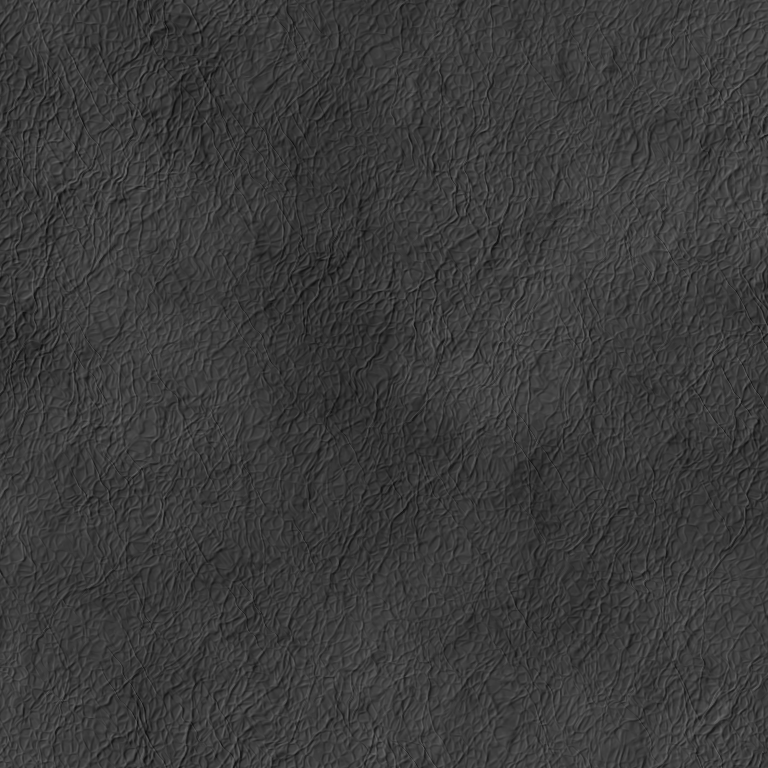
This texture is drawn by a Shadertoy shader. Its source:

```glsl
// Dark grey leather: a height field of small pebbled grains (Voronoi cells)
// cut by long slanting creases (level lines of stretched noise), lit from the
// upper left by its slope and tinted with broad, soft mottling.

float hash(vec2 p) {
    return fract(sin(dot(p, vec2(127.1, 311.7))) * 43758.5453);
}

vec2 hash2(vec2 p) {
    return vec2(hash(p), hash(p + 57.3));
}

float noise(vec2 p) {
    vec2 i = floor(p), f = fract(p);
    f = f * f * f * (f * (f * 6.0 - 15.0) + 10.0);
    return mix(mix(hash(i), hash(i + vec2(1, 0)), f.x),
               mix(hash(i + vec2(0, 1)), hash(i + vec2(1, 1)), f.x), f.y);
}

float fbm(vec2 p) {
    float sum = 0.0, amp = 0.5;
    for (int i = 0; i < 4; i++) {
        sum += amp * noise(p);
        p = mat2(1.6, 1.2, -1.2, 1.6) * p + 11.7;
        amp *= 0.5;
    }
    return sum;
}

// Gap between the two nearest cell centres: zero on the cell borders
float cellBorder(vec2 p) {
    vec2 cell = floor(p), f = fract(p);
    float nearest = 8.0, second = 8.0;
    for (int y = -1; y <= 1; y++)
    for (int x = -1; x <= 1; x++) {
        vec2 o = vec2(x, y);
        float d = length(o + hash2(cell + o) - f);
        second = min(second, max(nearest, d));
        nearest = min(nearest, d);
    }
    return second - nearest;
}

// Coordinates across and along a direction
vec2 alongAngle(vec2 p, float a) {
    return vec2(p.x * sin(a) - p.y * cos(a), p.x * cos(a) + p.y * sin(a));
}

float creases(vec2 p) {
    float depth = 0.0;
    for (int i = 0; i < 7; i++) {
        float k = float(i);
        // Mostly leaning right, every third one leaning left
        float angle = i % 3 == 2 ? 1.93 + 0.04 * k : 0.8 + 0.12 * k;
        vec2 q = alongAngle(p, angle);
        float n = noise(q * vec2(32.0 + 3.0 * k, 10.0) + 31.0 * k) - 0.5;
        float present = smoothstep(0.36, 0.75, noise(q * vec2(19.0, 8.0) + 17.0 * k + 5.0));
        depth += present * exp(-n * n * 480.0);
    }
    return depth;
}

float height(vec2 p) {
    // Bend everything slightly so no line runs straight
    p += 0.014 * (vec2(noise(p * 19.0), noise(p * 19.0 + 40.0)) - 0.5);
    p += 0.006 * (vec2(noise(p * 75.0), noise(p * 75.0 + 80.0)) - 0.5);
    vec2 q = alongAngle(p, 1.2);
    float grain = smoothstep(0.0, 0.52, cellBorder(q * vec2(105.0, 80.0)));
    float folds = smoothstep(0.0, 0.22, cellBorder(q * vec2(54.0, 29.0) + 9.0));
    float foldStrength = smoothstep(0.1, 0.75, noise(p * 16.0 + 3.0));
    float pores = noise(alongAngle(p, 0.6) * 170.0);
    return 0.6 * grain + 0.5 * foldStrength * folds + 0.5 * pores - 0.72 * creases(p);
}

void mainImage(out vec4 fragColor, in vec2 fragCoord) {
    vec2 p = fragCoord / iResolution.y;

    // Slope towards the light
    vec2 toLight = 0.0013 * vec2(-0.85, 0.53);
    float h = height(p);
    float slope = height(p - toLight) - height(p + toLight);

    // Relief strength varies gently from patch to patch
    float relief = mix(0.092, 0.122, smoothstep(0.3, 0.7, noise(p * 5.0 + 21.0)));

    float mottle = fbm(p * vec2(4.5, 5.5) + 2.0) - 0.47;
    float grey = 0.235 + 0.125 * mottle;
    grey -= relief * clamp(slope, -1.1, 1.1);
    grey += 0.024 * clamp(h - 0.55, -1.5, 0.8);
    grey += 0.015 * (noise(p * 330.0) - 0.5);

    fragColor = vec4(vec3(clamp(grey, 0.07, 0.42)), 1.0);
}
```
